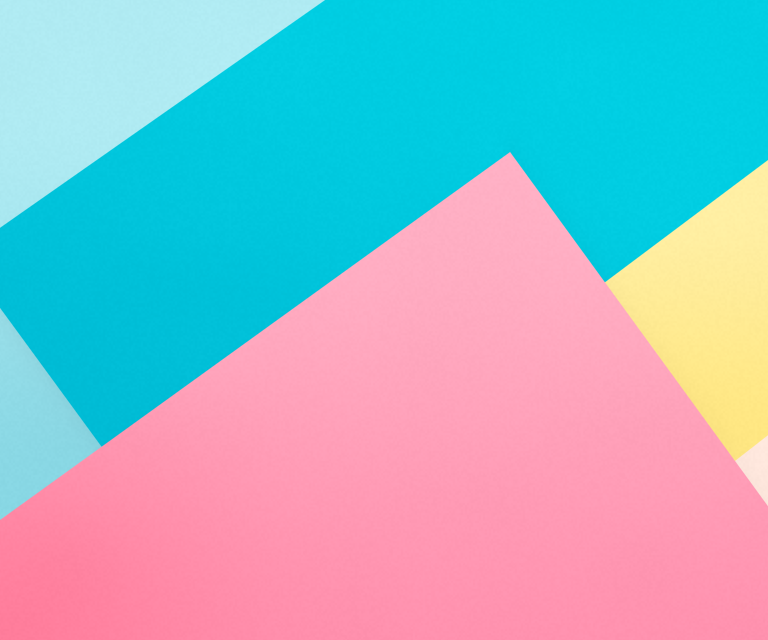
Write a Shadertoy shader that draws this background.

```glsl
// Overlapping sheets of pastel paper with soft shadows and fine grain.

// Sheet corners and edge points, in units of canvas height
const float ASPECT = 1.2;
const vec2 CYAN_TOP_A = vec2(0.0, 0.644);
const vec2 CYAN_TOP_B = vec2(0.508, 1.0);
const vec2 CYAN_SIDE_A = vec2(0.158, 0.303);
const vec2 CYAN_SIDE_B = vec2(0.0, 0.519);
const vec2 YELLOW_A = vec2(0.948, 0.561);
const vec2 YELLOW_B = vec2(1.2, 0.75);
const vec2 CREAM_A = vec2(1.15, 0.281);
const vec2 CREAM_B = vec2(1.2, 0.320);
const vec2 PINK_LEFT = vec2(0.0, 0.1875);
const vec2 PINK_APEX = vec2(0.797, 0.7625);
const vec2 PINK_RIGHT = vec2(1.2, 0.209);

// Paper colours
const vec3 SKY_LIGHT = vec3(0.69, 0.92, 0.95);
const vec3 SKY_DEEP = vec3(0.53, 0.84, 0.89);
const vec3 CYAN_LIGHT = vec3(0.0, 0.81, 0.89);
const vec3 CYAN_DEEP = vec3(0.0, 0.735, 0.835);
const vec3 YELLOW_LIGHT = vec3(1.0, 0.935, 0.64);
const vec3 YELLOW_DEEP = vec3(1.0, 0.905, 0.51);
const vec3 CREAM = vec3(1.0, 0.91, 0.87);
const vec3 PINK_LIGHT = vec3(1.0, 0.69, 0.77);
const vec3 PINK_DEEP = vec3(1.0, 0.565, 0.68);
const vec3 PINK_CORNER = vec3(1.0, 0.47, 0.59);

const float SHADOW_WIDTH = 0.012;
const float SHADOW_DEPTH = 0.07;
const float GRAIN_SCALE = 320.0;
const float GRAIN_DEPTH = 0.016;
const float MOTTLE_DEPTH = 0.008;

float hash(vec2 p) {
    vec3 q = fract(p.xyx * 0.1031);
    q += dot(q, q.yzx + 33.33);
    return fract((q.x + q.y) * q.z);
}

float noise(vec2 p) {
    vec2 cell = floor(p), f = fract(p);
    f = f * f * (3.0 - 2.0 * f);
    float low = mix(hash(cell), hash(cell + vec2(1, 0)), f.x);
    float high = mix(hash(cell + vec2(0, 1)), hash(cell + vec2(1, 1)), f.x);
    return mix(low, high, f.y);
}

// Signed distance to the line a-b, positive on its right
float rightOf(vec2 p, vec2 a, vec2 b) {
    vec2 dir = normalize(b - a), q = p - a;
    return q.x * dir.y - q.y * dir.x;
}

// Lay a sheet over the colour below, with a contact shadow outside its edge
vec3 laySheet(vec3 below, vec3 paper, float d, float shadow) {
    float pixel = 1.0 / iResolution.y;
    below *= 1.0 - shadow * exp(-max(-d, 0.0) / SHADOW_WIDTH);
    return mix(below, paper, smoothstep(-0.7 * pixel, 0.7 * pixel, d));
}

void mainImage(out vec4 fragColor, in vec2 fragCoord) {
    vec2 p = fragCoord / iResolution.xy * vec2(ASPECT, 1.0);

    // Sheet shapes
    float cyanSide = rightOf(p, CYAN_SIDE_A, CYAN_SIDE_B);
    float cyanShape = min(rightOf(p, CYAN_TOP_A, CYAN_TOP_B), cyanSide);
    float yellowShape = rightOf(p, YELLOW_A, YELLOW_B);
    float creamShape = rightOf(p, CREAM_A, CREAM_B);
    float pinkSide = rightOf(p, PINK_APEX, PINK_RIGHT);
    float pinkShape = min(rightOf(p, PINK_LEFT, PINK_APEX), pinkSide);

    // Light falling off towards the lower left
    vec3 sky = mix(SKY_DEEP, SKY_LIGHT, smoothstep(0.2, 0.85, p.y));
    vec3 cyan = mix(CYAN_DEEP, CYAN_LIGHT, smoothstep(0.3, 1.3, p.y + 0.4 * p.x));
    vec3 yellow = mix(YELLOW_DEEP, YELLOW_LIGHT, smoothstep(0.3, 0.7, p.y));
    vec3 pink = mix(PINK_DEEP, PINK_LIGHT, smoothstep(-0.1, 0.75, p.y));
    pink = mix(pink, PINK_CORNER, 0.8 * exp(-dot(p, p) * 9.0));

    // Stack the sheets from back to front
    float cyanShadow = SHADOW_DEPTH * smoothstep(0.05, -0.05, cyanSide);
    float pinkShadow = 0.5 * SHADOW_DEPTH * smoothstep(0.02, -0.02, pinkSide);
    vec3 color = laySheet(sky, cyan, cyanShape, cyanShadow);
    color = laySheet(color, yellow, yellowShape, 0.0);
    color = laySheet(color, CREAM, creamShape, 0.0);
    color = laySheet(color, pink, pinkShape, pinkShadow);

    // Paper grain and broad mottling
    color += GRAIN_DEPTH * (noise(p * GRAIN_SCALE) - 0.5);
    color += MOTTLE_DEPTH * (noise(p * 9.0) - 0.5);

    fragColor = vec4(clamp(color, 0.0, 1.0), 1.0);
}
```
